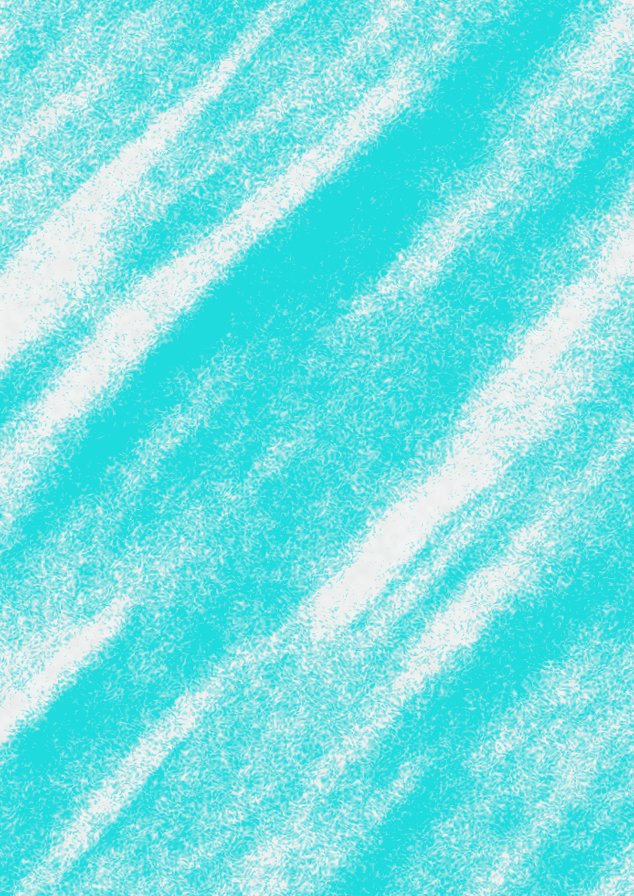
Write a WebGL 1 fragment shader that draws this texture.

```glsl
precision highp float;
// Turquoise crayon rubbed in slanted strokes over rough white paper.

#define STROKE_ANGLE 0.81
#define STROKE_FREQ vec2(1.7, 13.0)
#define STROKE_GAIN 1.4
#define BAND_CENTER 0.36
#define BAND_WIDTH 0.07
#define BAND_INK 0.55
#define GAP_GAIN 0.5
#define CLUMP_GAIN 0.6
#define GRAIN_GAIN 0.72
#define BARE_PAPER 0.425
#define INK_COLOR vec3(0.12, 0.858, 0.870)
#define PAPER_COLOR vec3(0.93, 0.940, 0.938)

uniform vec2 u_resolution;

vec2 hash2(vec2 cell) {
  vec3 h = fract(cell.xyx * vec3(0.1031, 0.1030, 0.0973));
  h += dot(h, h.yzx + 33.33);
  return fract((h.xx + h.yz) * h.zy);
}

vec2 rotate(vec2 p, float angle) {
  float c = cos(angle), s = sin(angle);
  return vec2(c * p.x + s * p.y, c * p.y - s * p.x);
}

// Smooth value noise, 0 to 1
float noise(vec2 p) {
  vec2 cell = floor(p), f = fract(p);
  f = f * f * (3.0 - 2.0 * f);
  float low = mix(hash2(cell).x, hash2(cell + vec2(1.0, 0.0)).x, f.x);
  float high = mix(hash2(cell + vec2(0.0, 1.0)).x, hash2(cell + 1.0).x, f.x);
  return mix(low, high, f.y);
}

// Cellular noise: distance to the nearest scattered point
float cellular(vec2 p) {
  vec2 cell = floor(p), f = fract(p);
  float nearest = 4.0;
  for (int j = -1; j <= 1; j++) {
    for (int i = -1; i <= 1; i++) {
      vec2 offset = vec2(float(i), float(j));
      vec2 toPoint = offset + hash2(cell + offset) - f;
      nearest = min(nearest, dot(toPoint, toPoint));
    }
  }
  return sqrt(nearest);
}

// Long strokes with a heavily inked band and narrow bare gaps
float strokes(vec2 p) {
  vec2 s = rotate(p, STROKE_ANGLE);
  s.y += 0.008 * sin(s.x * 5.0 + 1.0) + 0.004 * sin(s.x * 13.0 + s.y * 9.0);
  float wide = noise(s * STROKE_FREQ + vec2(31.6, 12.2));
  float thin = noise(s * STROKE_FREQ * vec2(2.0, 2.3) + vec2(63.1, 28.4));
  float gap = smoothstep(0.62, 0.85, noise(s * vec2(2.1, 15.0) + vec2(7.4, 90.3)));
  float d = (s.y - BAND_CENTER) / BAND_WIDTH;
  float band = exp(-d * d);
  float pressure = STROKE_GAIN * (0.6 * wide + 0.4 * thin - 0.5);
  return pressure + GAP_GAIN * gap * (1.0 - band) - BAND_INK * band;
}

// Ragged clumps, a little longer along the strokes
float clumps(vec2 p) {
  vec2 s = rotate(p, STROKE_ANGLE);
  float coarse = noise(s * vec2(14.0, 30.0) + 80.0);
  float small = noise(s * vec2(42.0, 62.0) + 120.0);
  float tiny = noise(rotate(p, 0.4) * vec2(85.0, 115.0) + 170.0);
  return CLUMP_GAIN * (0.45 * coarse + 0.5 * small + 0.45 * tiny - 0.7);
}

// Paper tooth: short flecks leaning two ways in patches, plus fine specks
float grain(vec2 p) {
  vec2 curl = vec2(noise(p * 60.0 + 9.0), noise(p * 60.0 + 57.0)) - 0.5;
  vec2 q = p + 0.007 * curl;
  vec2 stretch = vec2(115.0, 200.0);
  float rising = cellular(rotate(q, 0.75) * stretch + 200.0);
  float falling = cellular(rotate(q, -0.5) * stretch + 300.0);
  float patchMix = smoothstep(0.4, 0.6, noise(p * 38.0 + 150.0));
  float fleck = mix(rising, falling, patchMix) - 0.45;
  float fine = noise(q * 330.0 + 400.0) - 0.5;
  return GRAIN_GAIN * (fleck + 0.9 * fine);
}

void main() {
  vec2 p = gl_FragCoord.xy / u_resolution.x;
  float bare = clamp(BARE_PAPER + strokes(p) + clumps(p) + grain(p), 0.0, 1.0);

  // Thin ink loses red first, so pale tones stay cool
  vec3 color = mix(INK_COLOR, PAPER_COLOR, pow(vec3(bare), vec3(1.0, 1.5, 1.5)));

  // Faint mottling of the bare paper
  color += 0.03 * bare * (noise(p * 90.0 + 500.0) - 0.5);
  gl_FragColor = vec4(color, 1.0);
}
```
